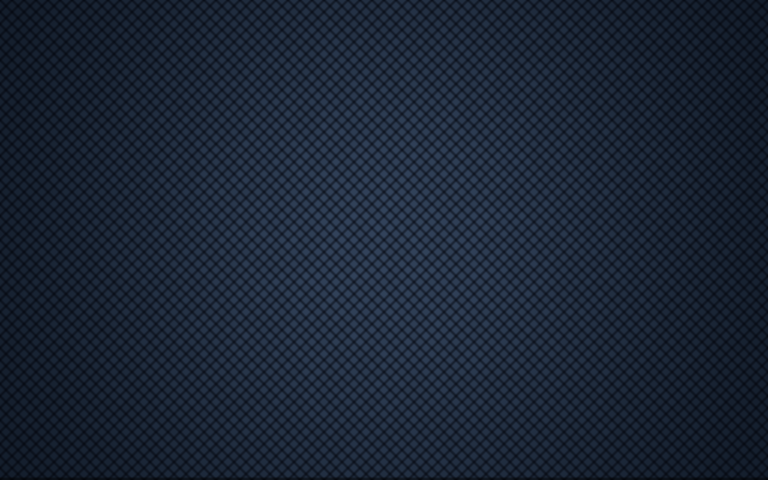
Reproduce this background procedurally as a Shadertoy shader.

```glsl
// Dark navy woven fabric under a soft central spotlight.
// Two diagonal families of soft grooves shade the cloth into small diamonds,
// darkest where they cross; a round Gaussian glow fades toward the sides.

const float DIAMONDS_PER_HEIGHT = 40.0;
const float GROOVE_SHADE = 0.55;
const vec2 GLOW_CENTER = vec2(0.0, 0.01);
const float GLOW_FALLOFF = 2.3;
const vec3 LIT_CLOTH = vec3(0.193, 0.256, 0.348);
const vec3 SHADED_CLOTH = vec3(0.058, 0.093, 0.143);
const vec3 GROOVE_TINT = vec3(0.000, 0.005, 0.030);

float hash(vec2 p) {
    return fract(sin(dot(p, vec2(127.1, 311.7))) * 43758.5453);
}

// 0 in the middle of a groove, 1 on the raised thread
float thread(float coord, float softness) {
    float grooveDistance = 0.5 - abs(fract(coord) - 0.5);
    return smoothstep(0.0, softness, grooveDistance);
}

// Brightness of the lattice: each groove darkens the cloth on its own
float weave(vec2 diagonal, float softness, float grooveShade) {
    float rising = mix(grooveShade, 1.0, thread(diagonal.x, softness));
    float falling = mix(grooveShade, 1.0, thread(diagonal.y, softness));
    return rising * falling;
}

float glow(vec2 p, vec2 center, float falloff) {
    vec2 offset = p - center;
    return exp(-falloff * dot(offset, offset));
}

void mainImage(out vec4 fragColor, in vec2 fragCoord) {
    // Centered coordinates, one unit per canvas height
    vec2 p = (fragCoord - 0.5 * iResolution.xy) / iResolution.y;

    // Diagonal lattice, with grooves at least a pixel wide
    vec2 diagonal = vec2(p.x + p.y, p.x - p.y) * DIAMONDS_PER_HEIGHT;
    float pixel = DIAMONDS_PER_HEIGHT / iResolution.y;
    float shade = weave(diagonal, max(0.28, 1.5 * pixel), GROOVE_SHADE);

    // Spotlight on the cloth, with a faint change from diamond to diamond
    float light = glow(p, GLOW_CENTER, GLOW_FALLOFF);
    vec3 cloth = mix(SHADED_CLOTH, LIT_CLOTH, light);
    cloth *= 0.97 + 0.06 * hash(floor(diagonal));

    vec3 color = cloth * shade + GROOVE_TINT * (1.0 - shade);

    // Thin dark hem along the bottom
    float hem = 1.0 - smoothstep(0.002, 0.008, p.y + 0.5);
    color *= 1.0 - 0.5 * hem;

    fragColor = vec4(color, 1.0);
}
```
